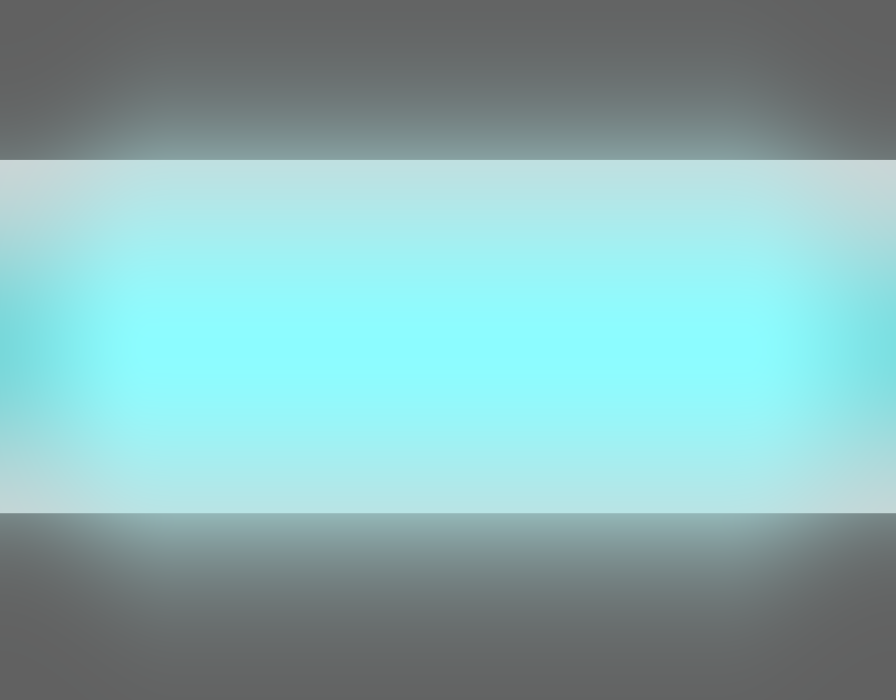
Reproduce this background procedurally as a WebGL 2 fragment shader.

```glsl
#version 300 es
precision highp float;

uniform vec2 u_resolution;
out vec4 fragColor;

const vec3 WALL = vec3(0.38);
const vec3 PALE = vec3(0.825, 0.835, 0.835);
const vec3 CYAN = vec3(0.55, 0.99, 1.0);
const vec3 HALO = vec3(0.55, 0.93, 0.94);

const float BAND_BOTTOM = 0.2667;
const float BAND_TOP = 0.7717;
const float GLOW_CENTER = 0.503;

float gaussian(float d, float sigma) {
    return exp(-0.5 * d * d / (sigma * sigma));
}

// Smoothed coverage of the interval lo..hi
float interval(float x, float lo, float hi, float blur) {
    float halfBlur = 0.5 * blur;
    return smoothstep(lo - halfBlur, lo + halfBlur, x)
         - smoothstep(hi - halfBlur, hi + halfBlur, x);
}

// Horizontal glow that grows thinner towards the sides
float glowAt(vec2 uv, float center) {
    float inward = smoothstep(0.0, 0.2, min(uv.x, 1.0 - uv.x));
    float sigma = mix(0.125, 0.166, inward);
    return gaussian(uv.y - center, sigma);
}

// Dimming of the light at the left and right ends
float sideLight(float x, float leftDim, float rightDim, float reach) {
    float left = 1.0 - smoothstep(-0.03, reach, x);
    float right = 1.0 - smoothstep(-0.03, reach, 1.0 - x);
    return 1.0 - leftDim * left - rightDim * right;
}

void main() {
    vec2 uv = gl_FragCoord.xy / u_resolution;
    float glow = glowAt(uv, GLOW_CENTER);

    // Grey surround with the light spilling over it
    vec3 surround = WALL + HALO * glow;

    // Pale band filled by the cyan light
    vec3 light = CYAN * sideLight(uv.x, 0.155, 0.125, 0.17);
    vec3 band = mix(PALE, light, glow);

    float inside = interval(uv.y, BAND_BOTTOM, BAND_TOP, 1.0 / u_resolution.y);
    fragColor = vec4(mix(surround, band, inside), 1.0);
}
```
